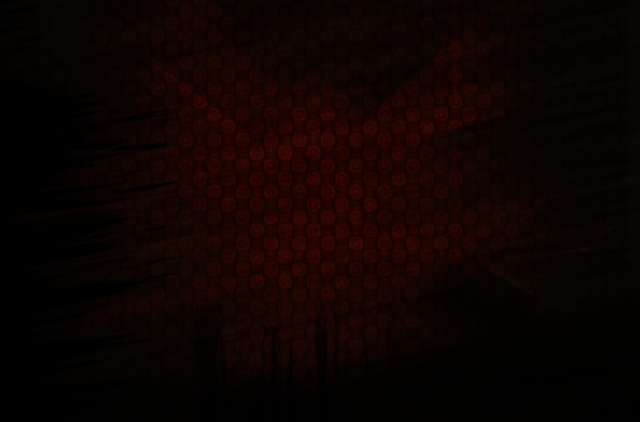
This background is drawn by a Shadertoy shader. Its source:

```glsl
// Dark red damask wallpaper of staggered medallions, lit at the centre and worn by brush strokes.

float hash(vec2 p) {
    vec3 q = fract(vec3(p.xyx) * 0.1031);
    q += dot(q, q.yzx + 33.33);
    return fract((q.x + q.y) * q.z);
}

float noise(vec2 p) {
    vec2 i = floor(p), f = fract(p);
    f = f * f * (3.0 - 2.0 * f);
    return mix(mix(hash(i), hash(i + vec2(1, 0)), f.x),
               mix(hash(i + vec2(0, 1)), hash(i + vec2(1, 1)), f.x), f.y);
}

float fbm(vec2 p) {
    float sum = 0.0, amp = 0.5;
    for (int i = 0; i < 4; i++) {
        sum += amp * noise(p);
        p = p * 2.03 + 17.0;
        amp *= 0.5;
    }
    return sum;
}

// Soft stroke from a to b whose width runs from wa to wb.
float stroke(vec2 p, vec2 a, vec2 b, float wa, float wb) {
    vec2 d = b - a;
    float t = clamp(dot(p - a, d) / dot(d, d), 0.0, 1.0);
    float r = length(p - a - d * t) / mix(wa, wb, t);
    return exp(-r * r);
}

// Signed distance to the line a-b, positive on its left.
float side(vec2 p, vec2 a, vec2 b) {
    vec2 d = normalize(b - a);
    return d.x * (p.y - a.y) - d.y * (p.x - a.x);
}

// Crisp edge from a to b that fades away over a width on its left.
float fold(vec2 p, vec2 a, vec2 b, float width) {
    float s = side(p, a, b);
    float t = dot(p - a, b - a) / dot(b - a, b - a);
    float ends = smoothstep(-0.15, 0.12, t) * (1.0 - smoothstep(0.88, 1.15, t));
    return ends * smoothstep(-0.004, 0.004, s) * exp(-max(s, 0.0) / width);
}

// Smooth band of the given half width around zero.
float band(float d, float halfWidth, float blur) {
    return 1.0 - smoothstep(halfWidth - blur, halfWidth + blur, abs(d));
}

// Staggered medallions on wavy columns, joined by small leaves.
float damask(vec2 p, float blur) {
    vec2 pitch = vec2(0.0336, 0.0612);
    vec2 g = (p - vec2(0.776, 0.607)) / pitch;
    float column = floor(g.x + 0.5);
    g.y += 0.5 * mod(column, 2.0);
    vec2 cell = vec2(column, floor(g.y + 0.5));
    vec2 q = (g - cell) * pitch;
    float r = length(q), angle = atan(q.y, q.x);
    float wave = band(q.x, 0.0143 + 0.0035 * cos(g.y * 6.2832), 1.3 * blur);
    float disc = band(r, 0.0174 + 0.0007 * cos(angle * 12.0), blur);
    float rim = band(r - 0.0140, 0.0020, blur);
    float rosette = band(r, 0.0048 + 0.0025 * cos(angle * 6.0), blur);
    float beads = band(r - 0.0095, 0.0014, blur) * (0.5 + 0.5 * cos(angle * 8.0));
    float medallion = disc * 0.14 + rim * 0.34 + rosette * 0.38 + beads * 0.28;
    vec2 leaf = vec2(abs(q.x), abs(q.y) - 0.0306);
    float ornament = band(length(leaf - vec2(0.006, 0.004)), 0.0036, blur)
                   + band(length(leaf + vec2(0.0, 0.006)), 0.0034, blur);
    return 0.20 * wave + medallion * (0.8 + 0.4 * hash(cell + 40.0)) + 0.30 * ornament * (1.0 - disc);
}

void mainImage(out vec4 fragColor, in vec2 fragCoord) {
    vec2 p = fragCoord / iResolution.y;
    p.x *= 1.515 * iResolution.y / iResolution.x;
    float blur = max(0.0012, 0.7 / iResolution.y);

    // Long brush grain, rising slightly to the right
    vec2 along = vec2(p.x + 0.2 * p.y, p.y - 0.2 * p.x);
    float bristle = fbm(along * vec2(4.0, 55.0));
    float patches = fbm(p * 7.0 + 3.0);
    vec2 w = p + 0.02 * (vec2(patches, bristle) - 0.5);

    // Central glow with arms to the upper corners
    float r = length((p - vec2(0.755, 0.575)) / vec2(0.38, 0.38));
    float glow = 0.95 * exp(-0.9 * pow(r, 2.2));
    glow += 0.20 * stroke(p, vec2(0.44, 1.0), vec2(0.55, 0.75), 0.17, 0.14);
    glow += 0.20 * stroke(p, vec2(1.09, 1.0), vec2(1.08, 0.72), 0.12, 0.10);
    glow += 0.14 * stroke(p, vec2(0.25, 0.58), vec2(0.50, 0.58), 0.08, 0.10);

    // Bright rays
    glow += 0.55 * fold(w, vec2(0.585, 0.68), vec2(0.375, 0.845), 0.035);
    glow += 0.11 * fold(w, vec2(1.22, 0.765), vec2(0.97, 0.68), 0.05);
    glow += 0.24 * stroke(p, vec2(0.98, 0.69), vec2(1.17, 0.77), 0.035, 0.025);
    glow += 0.22 * stroke(p, vec2(1.077, 1.02), vec2(1.077, 0.78), 0.014, 0.010);
    glow += 0.24 * stroke(p, vec2(0.99, 0.40), vec2(1.22, 0.49), 0.05, 0.06);
    glow += 0.22 * stroke(p, vec2(0.22, 0.245), vec2(0.66, 0.36), 0.022, 0.028);
    glow += 0.16 * stroke(p, vec2(0.57, 0.17), vec2(0.82, 0.20), 0.06, 0.06);

    // Shaded V above the centre, then folds to the right
    float vee = smoothstep(-0.006, 0.012, side(w, vec2(0.59, 0.90), vec2(0.71, 0.77)))
              * smoothstep(-0.006, 0.012, side(w, vec2(0.87, 0.72), vec2(1.01, 0.85)));
    float shade = 1.0 - 0.45 * vee * smoothstep(0.70, 0.82, p.y);
    shade *= 1.0 - 0.75 * fold(w, vec2(0.86, 0.712), vec2(1.03, 0.87), 0.045);
    shade *= 1.0 - 0.45 * fold(w, vec2(0.72, 0.76), vec2(0.53, 0.97), 0.06);
    shade *= 1.0 - 0.45 * stroke(p, vec2(1.24, 0.65), vec2(1.52, 0.69), 0.07, 0.09);
    shade *= 1.0 - 0.60 * fold(w, vec2(1.30, 0.77), vec2(1.00, 0.66), 0.06);
    float hollow = stroke(p, vec2(1.08, 0.29), vec2(1.20, 0.27), 0.07, 0.08);
    hollow *= 1.0 - smoothstep(-0.006, 0.006, side(p, vec2(1.15, 0.365), vec2(1.31, 0.269)));
    shade *= (1.0 - 0.85 * hollow) * (0.62 + 0.80 * patches);

    // Torn left edge, sloped lower edge and vertical drips
    float tornX = 0.18 + 0.75 * (bristle - 0.5) + 0.08 * smoothstep(0.4, 0.6, p.y);
    float leftMask = smoothstep(tornX - 0.04, tornX + 0.11, p.x + 0.3 * smoothstep(0.72, 0.92, p.y));
    float floorY = 0.08 + 0.26 * max(p.x - 0.75, 0.0) + 0.14 * (bristle - 0.5);
    float floorMask = mix(0.22, 1.0, smoothstep(floorY - 0.03, floorY + 0.07, p.y));
    float drips = smoothstep(0.44, 0.58, fbm(vec2(p.x * 60.0, p.y * 3.0)));
    drips *= band(p.x - 0.66, 0.27, 0.08) * (1.0 - smoothstep(0.16, 0.32, p.y));
    float mask = leftMask * floorMask * (1.0 - 0.65 * drips);

    // Wallpaper in red over a faint olive ground
    float grain = 0.72 + 0.30 * noise(p * 240.0) + 0.26 * noise(p * 110.0);
    float pattern = damask(p, blur);
    float red = glow * shade * mask * grain * (0.37 + 0.66 * pattern) * (0.8 + 0.4 * bristle);
    vec3 color = vec3(0.025, 0.016, 0.005) * mask * (0.2 + 1.6 * bristle) * (0.75 + 0.5 * pattern);
    color *= (1.0 - 0.6 * hollow) * grain;
    color += vec3(0.220, 0.007, 0.004) * red;

    // Lit rims of the brush strokes, each fading downward
    float rims = fold(w, vec2(0.38, 0.650), vec2(0.17, 0.645), 0.012)
               + fold(w, vec2(0.42, 0.540), vec2(0.03, 0.487), 0.014)
               + fold(w, vec2(0.49, 0.452), vec2(0.11, 0.362), 0.014)
               + fold(w, vec2(1.39, 0.412), vec2(1.20, 0.392), 0.010)
               + fold(w, vec2(1.45, 0.465), vec2(1.38, 0.412), 0.008)
               + 0.5 * fold(p, vec2(1.15, 0.365), vec2(1.31, 0.269), 0.016);
    color += vec3(0.060, 0.022, 0.008) * rims * smoothstep(0.25, 0.65, bristle);
    color += vec3(0.010, 0.008, 0.004) * smoothstep(1.482, 1.487, p.x) * smoothstep(0.2, 0.5, p.y);

    fragColor = vec4(color, 1.0);
}
```
